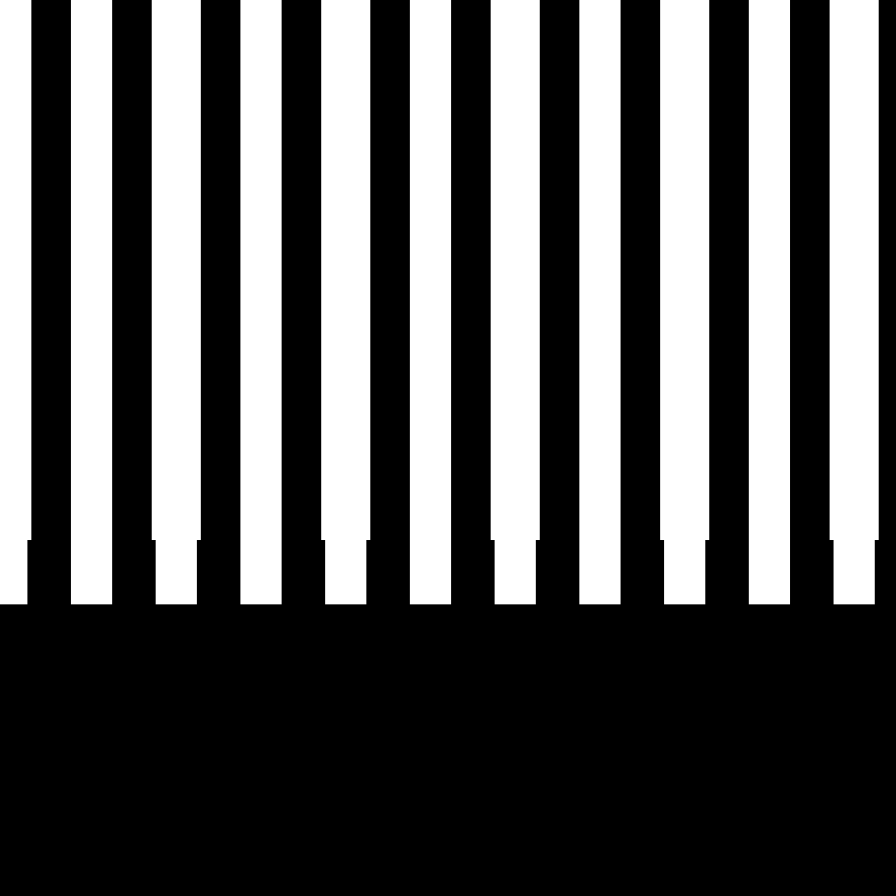
Reproduce this pattern procedurally as a Shadertoy shader.

```glsl
// Evenly spaced white vertical bars on black, every second one wider above its foot.

const vec3 BACKGROUND = vec3(0.0);
const vec3 BAR_COLOR = vec3(1.0);

const float SPACING = 0.09457;      // distance between bar centres
const float FIRST_CENTER = 0.0076;  // centre of the leftmost bar
const float NARROW_HALF = 0.0230;
const float WIDE_HALF = 0.0274;
const float BAR_BOTTOM = 0.3255;
const float SHOULDER = 0.3973;      // wide bars narrow below this height

// Smooth coverage of the positive side of an edge, one pixel wide
float coverage(float signedDistance, float pixel) {
    return clamp(signedDistance / pixel + 0.5, 0.0, 1.0);
}

// Vertical strip of given half width, open upward from its bottom
float strip(vec2 p, float halfWidth, float bottom, float pixel) {
    return coverage(halfWidth - abs(p.x), pixel) * coverage(p.y - bottom, pixel);
}

// Repeated bars: a narrow stem on each, a wide upper body on even ones
float bars(vec2 uv, float pixel) {
    float cell = (uv.x - FIRST_CENTER) / SPACING;
    float index = floor(cell + 0.5);
    vec2 local = vec2((cell - index) * SPACING, uv.y);
    float isWide = 1.0 - mod(index, 2.0);
    float stem = strip(local, NARROW_HALF, BAR_BOTTOM, pixel);
    float body = strip(local, WIDE_HALF, SHOULDER, pixel) * isWide;
    return max(stem, body);
}

void mainImage(out vec4 fragColor, in vec2 fragCoord) {
    vec2 uv = fragCoord / iResolution.xy;
    float pixel = 1.0 / min(iResolution.x, iResolution.y);
    fragColor = vec4(mix(BACKGROUND, BAR_COLOR, bars(uv, pixel)), 1.0);
}
```
